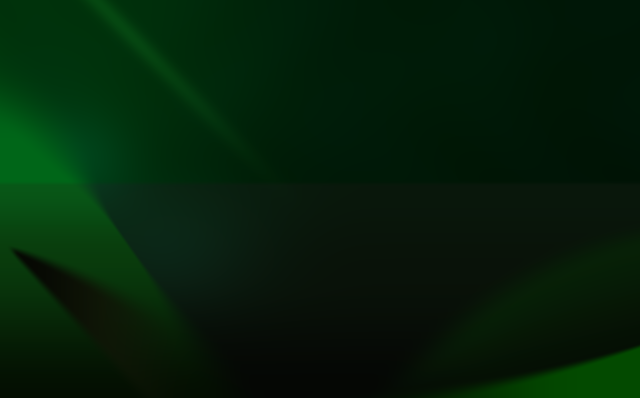
This background is drawn by a WebGL 1 fragment shader. Its source:

```glsl
precision highp float;
uniform vec2 u_resolution;

const float SEAM = 0.54;

// Elliptical soft spot, 1 at its center
float glow(vec2 p, vec2 center, vec2 radius) {
  vec2 d = (p - center) / radius;
  return exp(-dot(d, d));
}

// Soft coverage of the positive side of a signed distance
float cover(float dist, float blur) {
  return smoothstep(-blur, blur, dist);
}

// Light streak from a to b, fading along its length
float streak(vec2 p, vec2 a, vec2 b, float width) {
  vec2 axis = b - a;
  float t = dot(p - a, axis) / dot(axis, axis);
  float across = length(p - a - axis * t) / width;
  return exp(-across * across) * (1.0 - smoothstep(0.1, 1.05, t));
}

// Faint uneven tint made of layered sines
float mottle(vec2 p) {
  return sin(p.x * 19.0 + sin(p.y * 11.0)) * sin(p.y * 9.0 + 1.5 * sin(p.x * 8.0));
}

vec3 backdrop(vec2 uv, float upper) {
  float right = smoothstep(0.12, 0.58, uv.x);
  vec3 top = mix(vec3(0.0, 0.195, 0.045), vec3(0.0, 0.108, 0.03), right);
  top *= 1.0 - 0.2 * smoothstep(0.6, 1.0, uv.x);
  top *= 1.0 - 0.12 * (1.0 - smoothstep(SEAM, 0.8, uv.y));
  top += vec3(0.0, 0.005, 0.006) * mottle(uv);

  vec3 low = mix(vec3(0.018, 0.025, 0.016), vec3(0.035, 0.07, 0.034),
                 smoothstep(0.0, 0.32, uv.y));
  low += vec3(0.0, 0.022, 0.01) * smoothstep(0.3, SEAM, uv.y);
  low += vec3(0.0, 0.05, 0.022) * (1.0 - right) * smoothstep(0.1, 0.5, uv.y);
  return mix(low, top, upper);
}

// Bright slanted panel on the left
vec3 panelColor(vec2 uv, float upper) {
  vec3 col = mix(vec3(0.015, 0.055, 0.005), vec3(0.035, 0.24, 0.05),
                 smoothstep(-0.02, 0.4, uv.y));
  col = mix(col, vec3(0.03, 0.34, 0.09), smoothstep(0.36, SEAM, uv.y));
  col = mix(col, vec3(0.0, 0.40, 0.095), upper);
  return mix(col, vec3(0.0, 0.24, 0.055), smoothstep(0.64, 0.86, uv.y));
}

// Dark pointed leaf: x is coverage, y is distance from the tip
vec2 leaf(vec2 uv, vec2 tip) {
  float d = uv.x - tip.x;
  float topEdge = tip.y - 0.55 * d - 0.9 * d * d;
  float lowEdge = tip.y - 1.75 * d;
  float blur = 0.008 + 0.16 * max(d, 0.0);
  float mask = cover(topEdge - uv.y, blur) * cover(uv.y - lowEdge, 0.012 + 0.1 * max(d, 0.0));
  return vec2(mask * smoothstep(-0.005, 0.015, d), d);
}

// Two curved sheets in the lower right corner
vec3 addSheets(vec3 col, vec2 uv) {
  float d = 1.0 - uv.x;
  float bandEdge = 0.41 - 0.32 * d - 1.7 * d * d;
  float floorEdge = 0.13 - 0.52 * d + 0.47 * d * d;

  float band = cover(bandEdge - uv.y, 0.035 + 0.12 * d);
  band *= 1.0 - smoothstep(0.22, 0.48, d);
  float lit = smoothstep(floorEdge - 0.02, bandEdge, uv.y);
  vec3 bandColor = mix(vec3(0.02, 0.06, 0.015), vec3(0.025, 0.135, 0.025), lit);
  col = mix(col, bandColor, band * 0.9);

  float sheet = cover(floorEdge - uv.y, 0.007 + 0.06 * d);
  vec3 sheetColor = mix(vec3(0.01, 0.29, 0.0), vec3(0.015, 0.09, 0.005),
                        smoothstep(0.08, 0.42, d));
  return mix(col, sheetColor, sheet * (1.0 - smoothstep(0.3, 0.55, d)));
}

void main() {
  vec2 uv = gl_FragCoord.xy / u_resolution;
  float upper = smoothstep(SEAM - 0.008, SEAM + 0.006, uv.y);
  vec3 col = backdrop(uv, upper);

  // Teal haze beside the panel
  col += vec3(0.0, 0.09, 0.065) * glow(uv, vec2(0.12, 0.60), vec2(0.09, 0.13));
  col += vec3(0.01, 0.045, 0.04) * glow(uv, vec2(0.27, 0.36), vec2(0.13, 0.14));

  // Diagonal light streak
  vec2 stretch = vec2(1.61, 1.0);
  float beam = streak(uv * stretch, vec2(0.15, 1.0) * stretch, vec2(0.475, 0.47) * stretch, 0.023);
  col += vec3(0.02, 0.09, 0.025) * beam;

  // Panel edge is crisp near the middle and blurred toward both ends
  float inside = (0.84 - uv.y) * 0.44 - uv.x;
  float blur = 0.004 + 0.07 * smoothstep(0.42, 0.75, uv.y)
             + 0.05 * (1.0 - smoothstep(0.02, 0.36, uv.y));
  col = mix(col, panelColor(uv, upper), cover(inside, blur));

  vec2 blade = leaf(uv, vec2(0.013, 0.379));
  vec3 bladeColor = mix(vec3(0.025, 0.035, 0.012), vec3(0.06, 0.085, 0.025),
                        smoothstep(0.03, 0.16, blade.y));
  col = mix(col, bladeColor, blade.x * (1.0 - smoothstep(0.12, 0.3, blade.y)));

  col = addSheets(col, uv);
  gl_FragColor = vec4(clamp(col, 0.0, 1.0), 1.0);
}
```
